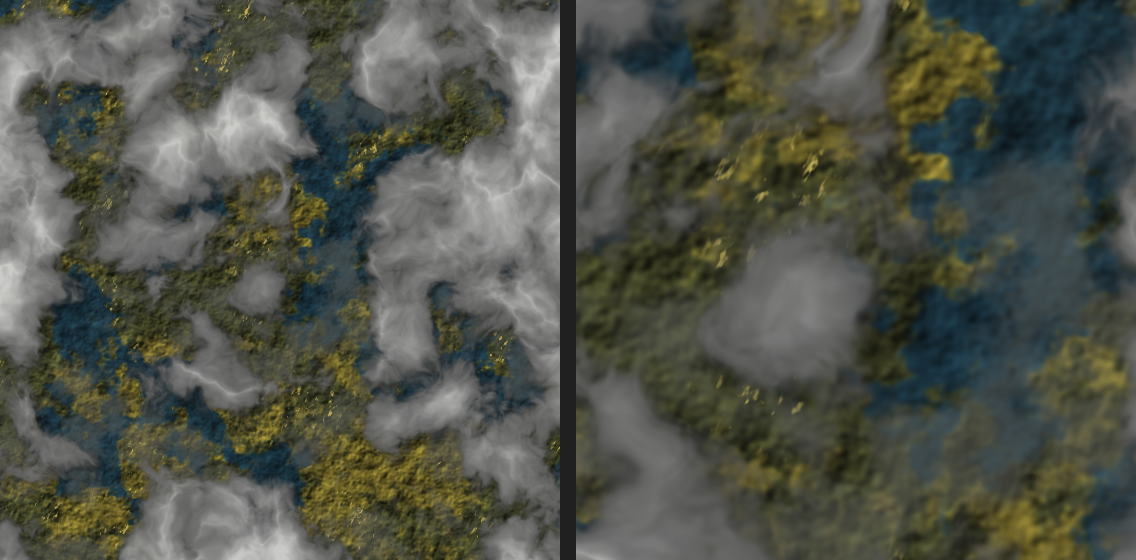
Left: the whole. Right: its middle third, enlarged.
Write a WebGL 1 fragment shader that draws this texture.

```glsl
precision highp float;
// Pale veined clouds drifting over rough olive, ochre and deep blue ground.
// Rotated value-noise fbm shapes the masses, folded noise draws the bright
// veins, and offset samples give ground relief and soft cloud shadows.
uniform vec2 u_resolution;

const vec3 OLIVE = vec3(0.225, 0.235, 0.130);
const vec3 OCHRE = vec3(0.385, 0.345, 0.135);
const vec3 BLUE = vec3(0.085, 0.180, 0.235);
const vec3 GOLD = vec3(0.80, 0.72, 0.36);
const vec3 HAZE = vec3(0.36, 0.37, 0.35);
const vec2 TO_LIGHT = vec2(-0.6, 0.8);

float hash(vec2 p) {
    return fract(sin(dot(p, vec2(127.1, 311.7))) * 43758.5453);
}

float valueNoise(vec2 p) {
    vec2 cell = floor(p);
    vec2 f = fract(p);
    f = f * f * (3.0 - 2.0 * f);
    float low = mix(hash(cell), hash(cell + vec2(1.0, 0.0)), f.x);
    float high = mix(hash(cell + vec2(0.0, 1.0)), hash(cell + 1.0), f.x);
    return mix(low, high, f.y);
}

// Normalised fractal noise; each octave is turned to hide the lattice.
float fbm(vec2 p, int octaves, float gain) {
    mat2 turn = mat2(1.6, 1.2, -1.2, 1.6);
    float sum = 0.0;
    float total = 0.0;
    float amplitude = 1.0;
    for (int i = 0; i < 6; i++) {
        if (i >= octaves) break;
        sum += amplitude * valueNoise(p);
        total += amplitude;
        amplitude *= gain;
        p = turn * p + vec2(17.3, 9.1);
    }
    return sum / total;
}

// Domain bent by slow noise, so that clouds curl.
vec2 bend(vec2 p, float amount) {
    float dx = fbm(p * 9.0 + 31.0, 4, 0.55);
    float dy = fbm(p * 9.0 + 67.0, 4, 0.55);
    return p + amount * (vec2(dx, dy) - 0.5);
}

// Folded noise: 1 on thin creases, falling off on both sides.
float veins(vec2 p) {
    return 1.0 - 4.0 * abs(fbm(p * 5.5 + 5.7, 5, 0.5) - 0.5);
}

float cloudDensity(vec2 p, float vein) {
    return fbm(p * 6.5 + 41.0, 6, 0.56) + 0.17 * (vein - 0.6);
}

float cloudCover(float density) {
    return smoothstep(0.395, 0.515, density);
}

float groundHeight(vec2 p) {
    return fbm(p * 26.0 + 13.0, 4, 0.6);
}

vec3 groundColor(vec2 p) {
    // Mineral patches with ragged borders
    float grain = fbm(p * 60.0 + 3.0, 3, 0.6) - 0.5;
    float ochre = smoothstep(0.46, 0.64, fbm(p * 6.5 + 83.0, 6, 0.62) + 0.4 * grain);
    float blue = smoothstep(0.540, 0.600, fbm(p * 6.5 + 59.0, 6, 0.6) + 0.08 * grain);
    vec3 color = mix(OLIVE, OCHRE, ochre);
    color = mix(color, BLUE, blue * 0.95);

    // Slanting relief and mottling
    float slope = groundHeight(p) - groundHeight(p + TO_LIGHT * 0.003);
    color *= clamp(1.0 + 6.5 * slope * (1.0 - 0.45 * blue) + 0.8 * grain, 0.4, 1.7);

    // Thin patchy haze
    float haze = smoothstep(0.42, 0.68, fbm(p * 15.0 + 97.0, 5, 0.6));
    color = mix(color, HAZE, 0.55 * haze);

    // Clustered golden flecks, drawn out along a steep diagonal
    vec2 along = vec2(dot(p, vec2(0.5, 0.86)), dot(p, vec2(0.86, -0.5)));
    float fleck = smoothstep(0.62, 0.84, fbm(along * vec2(85.0, 170.0), 3, 0.6));
    float cluster = smoothstep(0.46, 0.64, fbm(p * 11.0 + 23.0, 4, 0.55));
    return mix(color, GOLD, 0.9 * fleck * cluster * (1.0 - blue));
}

vec3 cloudColor(float density, float vein) {
    float crease = pow(max(vein, 0.0), 6.0);
    float body = smoothstep(0.44, 0.66, density);
    float grey = 0.32 + 1.15 * max(density - 0.45, 0.0);
    grey += crease * (0.03 + 0.10 * body);
    return vec3(min(grey, 0.82)) * vec3(1.0, 1.0, 0.99);
}

void main() {
    vec2 p = gl_FragCoord.xy / u_resolution;

    vec2 q = bend(p, 0.085);
    float vein = veins(q);
    float density = cloudDensity(q, vein);
    float cover = cloudCover(density);

    // Shadow cast by the cloud that lies towards the light
    vec2 s = q + TO_LIGHT * 0.010;
    float shadow = cloudCover(cloudDensity(s, veins(s)));

    vec3 ground = groundColor(p) * (1.0 - 0.42 * shadow);
    vec3 color = mix(ground, cloudColor(density, vein), cover * 0.96);
    gl_FragColor = vec4(color, 1.0);
}
```
